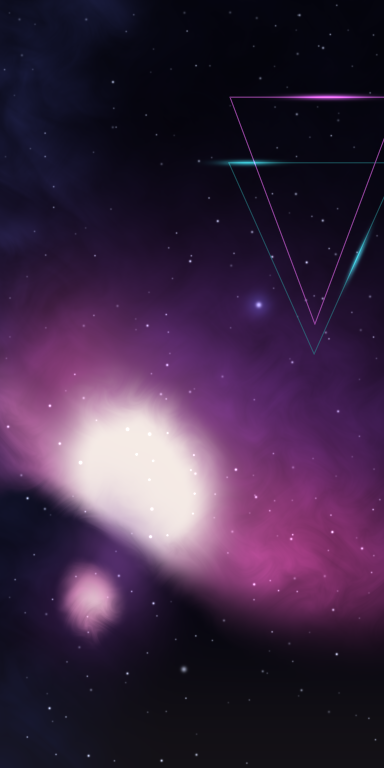
This background is drawn by a WebGL 2 fragment shader. Its source:

```glsl
#version 300 es
precision highp float;
// A bright nebula over a dark sky, with two thin neon triangles and stars.
// Rotated gaussian glows are blended in turn, torn by layered sines and
// cellular noise, and cut below by a curved dust edge. Canvas width is 1.
uniform vec2 u_resolution;
out vec4 outColor;

const vec3 NIGHT = vec3(0.018, 0.018, 0.055);
const vec3 NAVY = vec3(0.10, 0.11, 0.24);
const vec3 VIOLET = vec3(0.33, 0.14, 0.42);
const vec3 MAGENTA = vec3(0.66, 0.23, 0.51);
const vec3 ROSE = vec3(0.76, 0.44, 0.66);
const vec3 CREAM = vec3(0.96, 0.92, 0.90);
const vec3 NEON_PINK = vec3(0.66, 0.30, 0.70);
const vec3 NEON_TEAL = vec3(0.16, 0.56, 0.58);

vec2 hash2(vec2 p) {
  vec3 q = fract(p.xyx * vec3(0.1031, 0.1030, 0.0973));
  q += dot(q, q.yzx + 33.33);
  return fract((q.xx + q.yz) * q.zy);
}

// Distance to the nearest scattered feature point.
float cellular(vec2 p) {
  vec2 cell = floor(p), f = fract(p);
  float d = 1.0;
  for (int j = -1; j <= 1; j++)
    for (int i = -1; i <= 1; i++) {
      vec2 o = vec2(i, j);
      d = min(d, length(o + hash2(cell + o) - f));
    }
  return d;
}

// Layered, self-warping sines in about -1..1.
float billow(vec2 p) {
  float sum = 0.0, amp = 0.5;
  for (int i = 0; i < 5; i++) {
    p += 0.6 * sin(p.yx * 1.3 + float(i) * 1.7);
    sum += amp * sin(p.x) * cos(p.y);
    p = mat2(1.5, 1.1, -1.1, 1.5) * p;
    amp *= 0.58;
  }
  return sum;
}

float glow(vec2 p, vec2 center, vec2 radii, float angle) {
  float c = cos(angle), s = sin(angle);
  vec2 q = mat2(c, -s, s, c) * (p - center) / radii;
  return exp(-dot(q, q));
}

float segment(vec2 p, vec2 a, vec2 b) {
  vec2 ab = b - a;
  return length(p - a - ab * clamp(dot(p - a, ab) / dot(ab, ab), 0.0, 1.0));
}

// Outline of a downward isosceles triangle.
float triangle(vec2 p, vec2 tip, vec2 size) {
  vec2 q = vec2(abs(p.x - tip.x), p.y - tip.y);
  return min(segment(q, vec2(0), size), segment(q, vec2(0, size.y), size));
}

float stroke(float d, float px) {
  return 1.0 - smoothstep(0.0, 0.0014 + px * 0.6, d);
}

// Soft bar that fades towards both ends.
float neonBar(vec2 p, vec2 a, vec2 b) {
  vec2 d = b - a;
  return glow(p, 0.5 * (a + b), vec2(0.46 * length(d), 0.007), atan(d.y, d.x));
}

float stars(vec2 p, float scale, float density, float radius) {
  vec2 cell = floor(p * scale);
  vec2 h = hash2(cell + scale), pick = hash2(cell + 71.0);
  float d = length(p * scale - cell - 0.2 - 0.6 * h) / scale;
  return step(pick.x, density) * (0.25 + 0.75 * pick.y * pick.y) * exp(-d * d / (radius * radius));
}

vec3 nebula(vec2 p) {
  float fine = billow(p * 17.0);
  float broad = billow(p * 7.0 + 4.0);
  float cells = cellular(p * 9.0 + 0.5 * broad);
  vec2 w = p + 0.022 * vec2(broad, fine);

  // Sky and blue dust along the left and bottom.
  vec3 col = mix(NIGHT, vec3(0.075, 0.065, 0.085), smoothstep(0.5, 0.0, p.y));
  float dust = smoothstep(0.45, 0.0, p.x) * (0.45 + 0.35 * broad + 0.3 * (0.5 - cells));
  col = mix(col, NAVY, clamp(dust, 0.0, 0.8));
  col = mix(col, NAVY * 1.15, 0.7 * glow(w, vec2(0.23, 1.99), vec2(0.13, 0.09), 0.0));
  col = mix(col, NAVY * 1.3, 0.6 * glow(w, vec2(0.02, 1.39), vec2(0.06, 0.05), 0.0));

  // Clouds above the dust edge.
  vec3 gas = mix(col, VIOLET, 0.95 * glow(w, vec2(0.52, 0.91), vec2(0.66, 0.40), -0.15));
  gas = mix(gas, MAGENTA, 0.85 * glow(w, vec2(0.75, 0.58), vec2(0.36, 0.22), -0.3));
  gas = mix(gas, MAGENTA * 0.85, 0.6 * glow(w, vec2(0.17, 1.01), vec2(0.17, 0.20), 0.0));
  gas = mix(gas, ROSE, 0.65 * glow(w, vec2(0.09, 0.87), vec2(0.19, 0.065), -0.95));
  gas *= 1.0 + 0.20 * fine + 0.16 * broad + 0.14 * (0.45 - cells);
  gas = mix(gas, ROSE, 0.85 * glow(w, vec2(0.37, 0.74), vec2(0.34, 0.24), -1.0));
  float core = glow(w, vec2(0.36, 0.745), vec2(0.25, 0.18), -1.0);
  gas = mix(gas, CREAM, smoothstep(0.12, 0.72, core));

  // Curved lower edge, sharper on the left.
  float edge = 0.31 + 0.43 * exp(-p.x * p.x * 4.0) + 0.025 * fine;
  float soft = mix(0.05, 0.12, smoothstep(0.2, 0.8, p.x));
  col = mix(col, gas, smoothstep(-soft, soft, p.y - edge));

  // Spill of light and the small lower cloud.
  col = mix(col, vec3(0.52, 0.29, 0.64), 0.6 * glow(w, vec2(0.31, 0.55), vec2(0.09, 0.13), 0.5));
  col = mix(col, VIOLET, 0.55 * glow(w, vec2(0.23, 0.42), vec2(0.16, 0.14), 0.0));
  float puff = glow(w, vec2(0.235, 0.435), vec2(0.085, 0.10), 0.0);
  col = mix(col, ROSE * (1.0 + 0.25 * fine), smoothstep(0.2, 0.85, puff));
  return mix(col, CREAM, 0.6 * glow(w, vec2(0.245, 0.435), vec2(0.05), 0.0));
}

void main() {
  float px = 1.0 / u_resolution.x;
  vec2 p = gl_FragCoord.xy / u_resolution * vec2(1.0, 2.0);
  vec3 col = nebula(p);

  // Scattered stars and two brighter ones.
  float light = stars(p, 11.0, 0.35, 0.0032) + 0.6 * stars(p, 19.0, 0.25, 0.0024);
  light += 0.7 * glow(p, vec2(0.674, 1.206), vec2(0.007), 0.0);
  light += 0.7 * glow(p, vec2(0.479, 0.257), vec2(0.007), 0.0);
  col += vec3(0.72, 0.76, 0.85) * light;
  col += NAVY * glow(p, vec2(0.674, 1.206), vec2(0.03), 0.0);

  // Neon outlines with glowing bars.
  col = mix(col, NEON_TEAL, 0.5 * stroke(triangle(p, vec2(0.818, 1.078), vec2(0.222, 0.498)), px));
  col = mix(col, NEON_PINK, 0.8 * stroke(triangle(p, vec2(0.820, 1.156), vec2(0.221, 0.591)), px));
  col += NEON_PINK * neonBar(p, vec2(0.755, 1.747), vec2(0.955, 1.747));
  col += NEON_TEAL * neonBar(p, vec2(0.573, 1.576), vec2(0.716, 1.576));
  col += NEON_TEAL * neonBar(p, vec2(0.904, 1.268), vec2(0.958, 1.388));
  outColor = vec4(clamp(col, 0.0, 1.0), 1.0);
}
```
